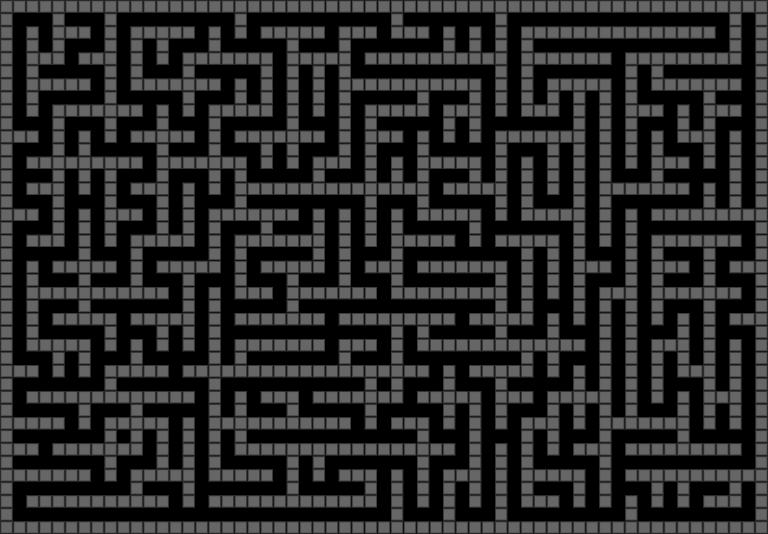
Write a WebGL 1 fragment shader that draws this pattern.

```glsl
precision highp float;
// Draws a maze of small grey bevelled blocks on black.

uniform vec2 u_resolution;

const vec2 GRID = vec2(59.0, 41.0);   // blocks across and up, both odd
const vec3 FLOOR_COLOR = vec3(0.0);
const vec3 SEAM_COLOR = vec3(0.07);
const vec3 FACE_COLOR = vec3(0.40);
const float BEVEL = 0.14;             // ramp width, in blocks
const float SEED = 17.0;
const float STRAIGHTNESS = 2.0;       // reward for continuing a wall
const float JITTER = 3.0;             // randomness of the second pass
const float OVERLAP_COST = 40.0;      // keeps walls from doubling up

float hash(vec2 p) {
  vec3 q = fract(vec3(p.xyx) * 0.1031 + SEED * 0.0137);
  q += dot(q, q.yzx + 33.33);
  return fract((q.x + q.y) * q.z);
}

// One of the four axis directions, k = 0..3.
vec2 direction(float k) {
  float s = k < 1.5 ? 1.0 : -1.0;
  return mod(k, 2.0) < 0.5 ? vec2(s, 0.0) : vec2(0.0, s);
}

bool onBorder(vec2 g) {
  return any(lessThan(g, vec2(0.5))) || any(greaterThan(g, GRID - 1.5));
}

// Posts sit on even coordinates and alternate like a checkerboard.
bool isFirstPost(vec2 post) {
  return mod((post.x + post.y) * 0.5, 2.0) < 0.5;
}

// The two posts joined by an edge block, first-pass post in xy.
vec4 edgePosts(vec2 edge) {
  vec2 along = mod(edge.x, 2.0) > 0.5 ? vec2(1.0, 0.0) : vec2(0.0, 1.0);
  vec2 a = edge - along;
  vec2 b = edge + along;
  return isFirstPost(a) ? vec4(a, b) : vec4(b, a);
}

// First pass: every other post grows a wall in a random direction.
float firstWall(vec2 edge) {
  if (onBorder(edge)) return 1.0;
  vec2 post = edgePosts(edge).xy;
  if (onBorder(post)) return 0.0;
  vec2 tip = post + direction(floor(hash(post) * 4.0));
  return distance(tip, edge) < 0.5 ? 1.0 : 0.0;
}

// Number of first-pass walls around a corridor cell.
float wallsAround(vec2 cell) {
  float count = 0.0;
  for (int k = 0; k < 4; k++) count += firstWall(cell + direction(float(k)));
  return count;
}

// Second pass: remaining posts grow where the cells are most open,
// which favours long winding corridors over dead ends.
vec2 secondDirection(vec2 post) {
  vec2 best = vec2(0.0);
  float lowest = 1000.0;
  for (int k = 0; k < 4; k++) {
    vec2 dir = direction(float(k));
    vec2 edge = post + dir;
    float a = wallsAround(edge + dir.yx);
    float b = wallsAround(edge - dir.yx);
    float cost = a * a + b * b + OVERLAP_COST * firstWall(edge)
               - STRAIGHTNESS * firstWall(post - dir)
               + JITTER * hash(edge + 71.0);
    if (cost < lowest) {
      lowest = cost;
      best = dir;
    }
  }
  return best;
}

bool isWall(vec2 g) {
  if (onBorder(g)) return true;
  vec2 odd = mod(g, 2.0);
  float parity = odd.x + odd.y;
  if (parity < 0.5) return true;      // post
  if (parity > 1.5) return false;     // corridor cell
  if (firstWall(g) > 0.5) return true;
  vec2 post = edgePosts(g).zw;
  if (onBorder(post)) return false;
  return distance(post + secondDirection(post), g) < 0.5;
}

void main() {
  vec2 p = gl_FragCoord.xy / u_resolution * GRID;
  vec2 block = floor(p);
  float pixel = GRID.y / u_resolution.y;

  // Block face with a soft dark rim
  vec2 fromCenter = abs(p - block - 0.5);
  float inset = 0.5 - max(fromCenter.x, fromCenter.y);
  float face = clamp(inset / max(BEVEL, pixel), 0.0, 1.0);
  vec3 blockColor = mix(SEAM_COLOR, FACE_COLOR, face);

  gl_FragColor = vec4(isWall(block) ? blockColor : FLOOR_COLOR, 1.0);
}
```
